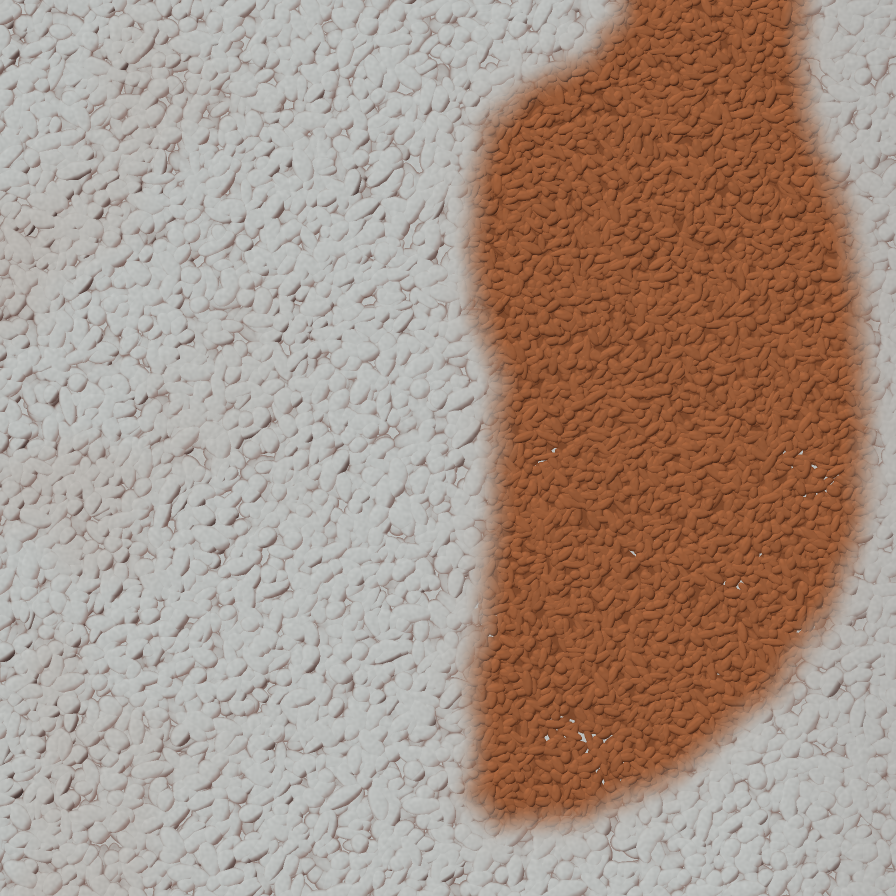
Write a WebGL 2 fragment shader that draws this texture.

```glsl
#version 300 es
precision highp float;
// A bed of pale pebbles with a soft-edged patch of smaller brown grains.
// Grains are jittered ellipsoids; the highest one at each point is shaded.
// The patch is a polygon distance, warped by gradient noise and feathered.

uniform vec2 u_resolution;
out vec4 fragColor;

const float PEBBLE_CELL = 0.0272;
const float GRAIN_CELL = 0.0172;
const int GRAINS_PER_CELL = 6;
const int AA = 2;
const float FEATHER = 0.025;
const float HALO = 0.024;
const float BURIAL = 0.34;
const vec2 SHADE_DIR = vec2(0.72, -0.69);
const vec3 BROWN_LIGHT = vec3(-0.36, 0.58, 0.73);

const vec3 PALE = vec3(0.732, 0.742, 0.735);
const vec3 MIST = vec3(0.615, 0.58, 0.56);
const vec3 BLUSH = vec3(0.52, 0.395, 0.36);
const vec3 UMBER = vec3(0.25, 0.195, 0.185);
const vec3 STAIN = vec3(0.67, 0.57, 0.51);
const vec3 BROWN = vec3(0.605, 0.363, 0.224);
const vec3 RUST = vec3(0.47, 0.265, 0.155);
const vec3 DEEP = vec3(0.22, 0.115, 0.07);

const int CORNERS = 21;
const vec2 OUTLINE[CORNERS] = vec2[CORNERS](
  vec2(0.700, 1.05), vec2(0.694, 0.98), vec2(0.655, 0.935), vec2(0.59, 0.90),
  vec2(0.545, 0.855), vec2(0.53, 0.785), vec2(0.531, 0.66), vec2(0.56, 0.57),
  vec2(0.552, 0.414), vec2(0.532, 0.27), vec2(0.53, 0.115), vec2(0.56, 0.082),
  vec2(0.652, 0.088), vec2(0.755, 0.138), vec2(0.86, 0.225), vec2(0.93, 0.323),
  vec2(0.961, 0.427), vec2(0.965, 0.596), vec2(0.947, 0.753), vec2(0.898, 0.876),
  vec2(0.893, 1.05));

vec2 hash2(vec2 p) {
  vec3 q = fract(p.xyx * vec3(0.1031, 0.1030, 0.0973));
  q += dot(q, q.yzx + 33.33);
  return fract((q.xx + q.yz) * q.zy);
}

float gradientNoise(vec2 p) {
  vec2 i = floor(p), f = p - i;
  vec2 w = f * f * f * (f * (f * 6.0 - 15.0) + 10.0);
  vec4 d;
  for (int k = 0; k < 4; k++) {
    vec2 corner = vec2(k & 1, k >> 1);
    d[k] = dot(hash2(i + corner + 40.0) * 2.0 - 1.0, f - corner);
  }
  return mix(mix(d.x, d.y, w.x), mix(d.z, d.w, w.x), w.y);
}

// Signed distance to the patch, negative inside.
float patchDistance(vec2 p) {
  float d = 10.0, side = 1.0;
  for (int i = 0, j = CORNERS - 1; i < CORNERS; j = i, i++) {
    vec2 e = OUTLINE[j] - OUTLINE[i], w = p - OUTLINE[i];
    d = min(d, length(w - e * clamp(dot(w, e) / dot(e, e), 0.0, 1.0)));
    bvec3 c = bvec3(p.y >= OUTLINE[i].y, p.y < OUTLINE[j].y, e.x * w.y > e.y * w.x);
    if (all(c) || all(not(c))) side = -side;
  }
  return side * d;
}

// Normal of the topmost grain; height and a random tone are returned too.
vec3 grainBed(vec2 p, float width, out float height, out float tone) {
  vec2 cell = floor(p);
  vec3 normal = vec3(0.0, 0.0, 1.0);
  height = 0.0;
  tone = 0.0;
  for (int y = -1; y <= 1; y++)
  for (int x = -1; x <= 1; x++)
  for (int k = 0; k < GRAINS_PER_CELL; k++) {
    vec2 id = cell + vec2(x, y);
    vec2 seed = id + float(k) * vec2(17.3, 91.7) + 200.0;
    vec2 look = hash2(seed + 31.4), size = hash2(seed + 73.9);
    float angle = look.x * 6.2832, c = cos(angle), s = sin(angle);
    mat2 turn = mat2(c, s, -s, c);
    vec2 radii = vec2(mix(0.38, 0.88, size.x * size.x), width * mix(0.7, 1.2, size.y));
    vec2 q = ((p - id - hash2(seed)) * turn) / radii;
    float dome = 1.0 - dot(q, q);
    if (dome <= 0.0) continue;
    dome = sqrt(dome);
    float h = 0.1 + BURIAL * look.y + radii.y * dome;
    if (h > height) {
      height = h;
      tone = fract(look.x * 7.0 + size.y * 3.0);
      normal = normalize(vec3(turn * (q / radii), dome / radii.y));
    }
  }
  return normal;
}

vec3 paleBed(vec2 uv) {
  float height, tone;
  vec3 n = grainBed(uv / PEBBLE_CELL, 0.37, height, tone);
  float away = dot(n.xy, SHADE_DIR);
  float shade = smoothstep(0.3, 0.88, away);
  float contrast = mix(1.0, 0.6, smoothstep(0.1, 0.8, uv.x));
  float blotch = gradientNoise(uv * 5.0 + 3.0) + 0.4 * gradientNoise(uv * 13.0);
  float pink = smoothstep(0.0, 0.5, blotch + 0.15) * (1.0 - smoothstep(0.0, 0.45, uv.x));
  float clump = clamp(0.7 + 1.6 * gradientNoise(uv * 11.0 + 8.0), 0.2, 1.0);
  vec3 col = mix(PALE, STAIN, 0.2 * pink) * (1.0 - 0.05 * away);
  col = mix(col, MIST, 0.2 * smoothstep(0.8, 1.0, uv.x));
  // Rims and hollows, then the side turned from the light.
  float rim = smoothstep(0.25, 0.8, 1.0 - n.z);
  float hollow = step(0.001, height) * (1.0 - smoothstep(0.3, 0.58, height));
  col = mix(col, MIST, min(0.65 * rim + 0.6 * hollow, 1.0));
  col = mix(col, BLUSH, 0.5 * rim * hollow);
  col = mix(col, BLUSH, shade * contrast * (0.4 + 0.6 * tone));
  col = mix(col, UMBER, shade * contrast * clump * pow(tone, 2.5));
  return col + 0.045 * gradientNoise(uv * 210.0);
}

vec3 brownBed(vec2 uv) {
  float height, tone;
  vec3 n = grainBed(uv / GRAIN_CELL + 57.0, 0.31, height, tone);
  float lit = dot(n, BROWN_LIGHT);
  float depth = mix(0.75, 1.0, smoothstep(0.6, 0.9, uv.y));
  vec3 col = mix(RUST, BROWN, smoothstep(0.0, 0.7, lit));
  col = mix(col, DEEP, depth * (1.0 - smoothstep(-0.4, 0.35, lit)));
  col = mix(col, RUST, 0.6 * (1.0 - smoothstep(0.28, 0.5, height)));
  col *= 0.94 + 0.07 * tone + 0.11 * smoothstep(0.8, 1.0, lit);
  // Rare gaps low in the patch let the pale bed through.
  float gap = step(height, 0.05) * step(0.27, gradientNoise(uv * 14.0)) * step(uv.y, 0.5);
  return mix(col, PALE, gap) + 0.02 * gradientNoise(uv * 230.0);
}

void main() {
  vec2 centre = gl_FragCoord.xy / u_resolution;
  float wobble = 0.009 * gradientNoise(centre * 14.0) + 0.004 * gradientNoise(centre * 45.0);
  float d = patchDistance(centre) + wobble;
  float cover = 1.0 - smoothstep(-FEATHER, FEATHER, d);
  float halo = 0.35 * exp(-max(d, 0.0) / HALO);
  vec3 sum = vec3(0.0);
  for (int i = 0; i < AA * AA; i++) {
    vec2 shift = (vec2(i % AA, i / AA) + 0.5) / float(AA) - 0.5;
    vec2 uv = (gl_FragCoord.xy + shift) / u_resolution;
    vec3 pale = vec3(0.0), brown = vec3(0.0);
    if (cover < 1.0) pale = mix(paleBed(uv), STAIN, halo);
    if (cover > 0.0) brown = brownBed(uv);
    sum += mix(pale, brown, cover);
  }
  fragColor = vec4(sum / float(AA * AA), 1.0);
}
```
